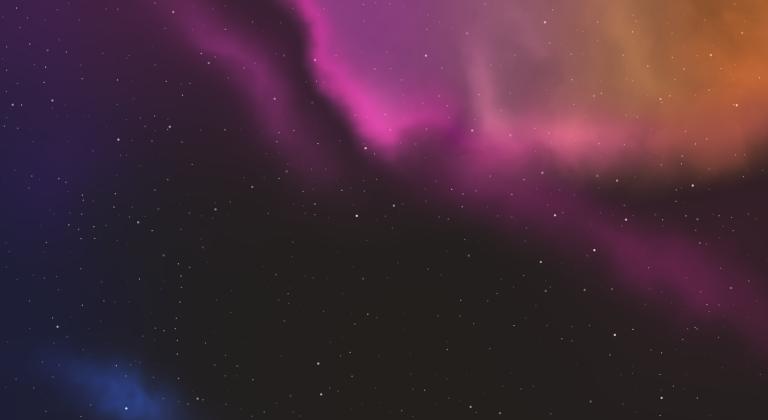
Give the GLSL for this background, as a Shadertoy shader.

```glsl
// A deep-space nebula: a magenta-to-orange cloud bank over a dark sky.
// Soft rotated glows tint the sky, a noise-warped edge curve shapes the
// bright bank, and hashed grid cells scatter the stars.

float hash(vec2 p) {
    vec3 q = fract(vec3(p.xyx) * 0.1031);
    q += dot(q, q.yzx + 33.33);
    return fract((q.x + q.y) * q.z);
}

float noise(vec2 p) {
    vec2 cell = floor(p), f = fract(p);
    f = f * f * (3.0 - 2.0 * f);
    return mix(mix(hash(cell), hash(cell + vec2(1, 0)), f.x),
               mix(hash(cell + vec2(0, 1)), hash(cell + vec2(1, 1)), f.x), f.y);
}

float fbm(vec2 p) {
    float sum = 0.0, amplitude = 0.5;
    for (int i = 0; i < 5; i++) {
        sum += amplitude * noise(p);
        p = mat2(1.6, 1.2, -1.2, 1.6) * p + 5.3;
        amplitude *= 0.5;
    }
    return sum;
}

// Gaussian ellipse, its first radius lying along the given angle
float glow(vec2 p, vec2 center, vec2 radii, float angle) {
    float c = cos(angle), s = sin(angle);
    vec2 q = mat2(c, -s, s, c) * (p - center) / radii;
    return exp(-dot(q, q));
}

// Height of the lower rim of the bright bank
float rimHeight(float x) {
    return 0.59 + 0.5 * (1.0 - smoothstep(0.62, 0.95, x))
         + 0.05 * exp(-pow((x - 1.0) / 0.1, 2.0))
         - 0.03 * exp(-pow((x - 1.18) / 0.08, 2.0))
         - 0.02 * exp(-pow((x - 1.7) / 0.08, 2.0));
}

vec3 darkSky(vec2 p, float wisps) {
    vec3 sky = vec3(0.135, 0.122, 0.115);
    // Indigo left side and plum top corner
    sky += vec3(-0.02, -0.005, 0.095) * exp(-pow(p.x / 0.36, 2.0));
    sky += vec3(0.13, 0.01, 0.09) * glow(p, vec2(0.16, 1.05), vec2(0.42, 0.36), 0.0);
    sky += vec3(0.03, 0.0, 0.06) * glow(p, vec2(0.14, 0.57), vec2(0.16, 0.15), 0.0);
    // Falling filament beside the bank
    sky += vec3(0.09, 0.0, 0.08) * glow(p, vec2(0.64, 0.85), vec2(0.28, 0.22), -0.7);
    sky += vec3(0.3, 0.07, 0.24) * wisps * glow(p, vec2(0.6, 0.81), vec2(0.27, 0.075), -0.88);
    // Wine haze trailing to the lower right
    sky += vec3(0.23, 0.02, 0.16) * wisps * glow(p, vec2(1.5, 0.4), vec2(0.42, 0.085), -0.54);
    sky += vec3(0.07, 0.0, 0.04) * glow(p, vec2(1.78, 0.42), vec2(0.34, 0.3), 0.0);
    sky += vec3(0.2, 0.02, 0.15) * glow(p, vec2(1.15, 0.58), vec2(0.24, 0.09), -0.2);
    // Blue cloud at the bottom
    sky += vec3(0.05, 0.13, 0.36) * wisps * wisps * 1.6
         * glow(p, vec2(0.3, 0.07), vec2(0.2, 0.06), -0.4);
    return sky;
}

vec3 cloudBank(vec2 p, float depth, float wisps) {
    // Body runs from purple through mauve and tan to orange
    vec3 body = mix(vec3(0.5, 0.22, 0.46), vec3(0.53, 0.32, 0.4), smoothstep(0.85, 1.25, p.x));
    body = mix(body, vec3(0.62, 0.4, 0.29), smoothstep(1.2, 1.55, p.x));
    body = mix(body, vec3(0.65, 0.37, 0.19), smoothstep(1.5, 1.8, p.x));
    // Luminous band just inside the rim
    vec3 rim = mix(vec3(0.73, 0.2, 0.56), vec3(0.74, 0.33, 0.46), smoothstep(0.95, 1.45, p.x));
    rim = mix(rim, vec3(0.6, 0.3, 0.27), smoothstep(1.45, 1.7, p.x));
    body = mix(body, rim, 0.9 * exp(-pow((depth - 0.07) / 0.085, 2.0)));
    body *= 0.82 + 0.38 * wisps;
    // Hot knot, pale plume, dark notch and tan arc
    body += vec3(0.16, 0.08, 0.1) * glow(p, vec2(0.92, 0.73), vec2(0.13, 0.07), -0.9);
    body += vec3(0.17, 0.09, 0.11) * glow(p, vec2(1.16, 0.77), vec2(0.12, 0.03), -1.15);
    body += vec3(0.13, 0.07, 0.07) * glow(p, vec2(1.36, 0.7), vec2(0.2, 0.035), -0.15);
    body -= vec3(0.16, 0.08, 0.08) * glow(p, vec2(1.1, 0.71), vec2(0.06, 0.035), 0.9);
    body += vec3(0.06, 0.05, 0.02) * glow(p, vec2(1.54, 0.88), vec2(0.16, 0.04), -1.0);
    body += vec3(0.09, 0.02, 0.01) * glow(p, vec2(1.79, 0.8), vec2(0.12, 0.1), 0.3);
    return body;
}

// One star per grid cell, mostly faint, with a few bright ones
float stars(vec2 p, float density, float size, float pixel) {
    vec2 cell = floor(p * density);
    vec2 offset = 0.2 + 0.6 * vec2(hash(cell + 11.7), hash(cell + 47.3));
    float dist = length(p - (cell + offset) / density);
    float radius = max(size, 0.75 * pixel);
    float brightness = pow(hash(cell + 83.1), 7.0);
    return brightness * (1.0 - smoothstep(0.2 * radius, radius + 0.5 * pixel, dist));
}

void mainImage(out vec4 fragColor, in vec2 fragCoord) {
    vec2 p = fragCoord / iResolution.xy * vec2(1.83, 1.0);
    float pixel = 1.0 / iResolution.y;

    // Bend space so that every edge drifts like gas
    vec2 warp = vec2(fbm(p * 4.0 + 2.0), fbm(p * 4.0 + 19.0)) - 0.48;
    vec2 q = p + 0.13 * warp;
    float wisps = fbm(q * vec2(5.0, 4.0) + 1.5 * warp + 8.0);

    float depth = q.y - rimHeight(q.x) + 0.06 * (wisps - 0.48);
    float cover = smoothstep(-0.06, 0.11, depth);
    vec3 color = mix(darkSky(q, wisps + 0.15), cloudBank(q, depth, wisps), cover);

    // Fine dust of stars and a sparser set of larger ones
    float light = 0.45 * stars(p, 34.0, 0.0016, pixel);
    light += 0.9 * stars(p + 3.1, 11.0, 0.0032, pixel);
    color += light * vec3(0.9, 0.88, 0.92) * (1.0 - 0.4 * cover);

    fragColor = vec4(clamp(color, 0.0, 1.0), 1.0);
}
```
